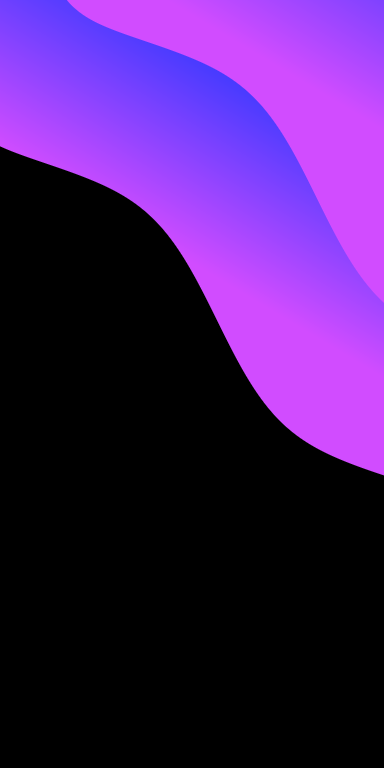
Give the GLSL for this background, as a WebGL 2 fragment shader.

```glsl
#version 300 es
precision highp float;
// Two flowing violet waves, one behind the other, falling across a black ground.

uniform vec2 u_resolution;
out vec4 outColor;

const vec3 BLUE = vec3(0.28, 0.23, 1.0);
const vec3 PINK = vec3(0.82, 0.30, 1.0);

// Depth of the wave edge below the top, in canvas widths
float waveEdge(float x) {
    float d = x - 0.565;
    return 0.834 + 0.3 * d + 0.276 * tanh(d / 0.16) - 0.008 * exp(-x / 0.05);
}

// Smooth coverage of the area above the wave edge
float waveMask(vec2 p) {
    float above = waveEdge(p.x) - p.y;
    float width = length(vec2(dFdx(above), dFdy(above)));
    return clamp(0.5 + above / max(width, 1e-5), 0.0, 1.0);
}

// Slanted blend that starts at blueAt and ends at pinkAt
vec3 slantedGradient(vec2 p, float blueAt, float pinkAt) {
    float slant = p.y - 0.6 * p.x;
    return mix(BLUE, PINK, clamp((slant - blueAt) / (pinkAt - blueAt), 0.0, 1.0));
}

void main() {
    // x runs 0..1 to the right, y runs 0..2 downward
    vec2 uv = gl_FragCoord.xy / u_resolution;
    vec2 p = vec2(uv.x, 2.0 * (1.0 - uv.y));

    vec3 color = vec3(0.0);

    // Large lower wave
    color = mix(color, slantedGradient(p, -0.156, 0.385), waveMask(p));

    // Upper wave: the same edge moved right and up
    float upper = waveMask(p - vec2(0.26, -0.318));
    color = mix(color, slantedGradient(p, -0.826, -0.26), upper);

    outColor = vec4(color, 1.0);
}
```
